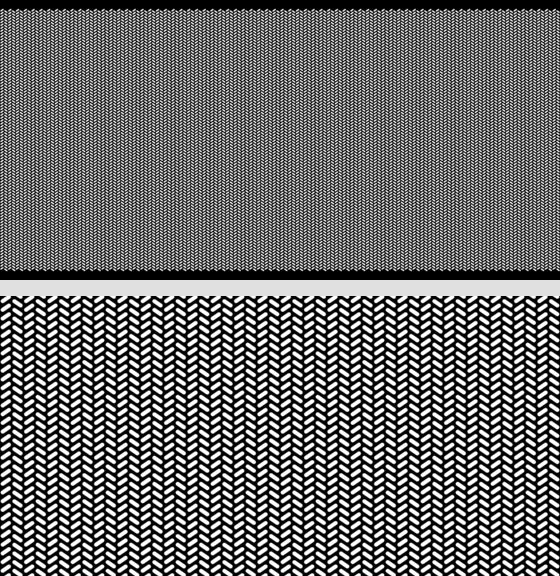
Top, the full canvas; bottom, a detail of the centre.
Reproduce this pattern procedurally as a Shadertoy shader.

```glsl
// Fine herringbone weave: narrow columns of short slanted white stitches on
// black, leaning alternately left and right and staggered by half a stitch.
// Each cell holds one capsule distance field; subsamples soften the tiny cells.

const float COLUMNS = 144.0;         // single columns across, two per chevron
const float ROWS = 90.0;             // stitches down each column
const float BAND = 0.034;            // height of each plain band
const float STAGGER = 0.5;           // shift between neighbours, in stitches
const float SLANT = 0.6;             // stitch angle in radians
const float HALF_LENGTH = 0.0045;    // half the stitch's centre line
const float HALF_WIDTH = 0.0024;     // stitch radius
const float FOOTPRINT = 1.4;         // width of the averaged area, in samples
const int SUBSAMPLES = 5;            // per axis
const vec3 GROUND = vec3(0.0);
const vec3 THREAD = vec3(1.0);

float capsuleDistance(vec2 p, vec2 halfAxis, float radius) {
    float t = clamp(dot(p, halfAxis) / dot(halfAxis, halfAxis), -1.0, 1.0);
    return length(p - halfAxis * t) - radius;
}

// Coverage at p, where the canvas is 2 wide and 1 high
float stitchCoverage(vec2 p, float blur) {
    vec2 cellSize = vec2(2.0 / COLUMNS, (1.0 - 2.0 * BAND) / ROWS);
    vec2 grid = (p - vec2(0.0, BAND)) / cellSize;

    // Neighbouring columns move apart by half a stitch and mirror each other
    float side = mod(floor(grid.x), 2.0) * 2.0 - 1.0;
    grid.y += 0.5 * STAGGER * side;
    if (grid.y < 0.0 || grid.y > ROWS) return 0.0;
    vec2 local = (fract(grid) - 0.5) * cellSize;
    local.x *= -side;

    vec2 halfAxis = HALF_LENGTH * vec2(cos(SLANT), sin(SLANT));
    float d = capsuleDistance(local, halfAxis, HALF_WIDTH);
    return 1.0 - smoothstep(-blur, blur, d);
}

void mainImage(out vec4 fragColor, in vec2 fragCoord) {
    vec2 canvas = vec2(2.0, 1.0);
    float blur = 0.5 / (iResolution.y * float(SUBSAMPLES));
    float coverage = 0.0;

    // Average a regular grid of points around the sample
    for (int j = 0; j < SUBSAMPLES; j++) {
        for (int i = 0; i < SUBSAMPLES; i++) {
            vec2 offset = (vec2(i, j) + 0.5) / float(SUBSAMPLES) - 0.5;
            vec2 p = (fragCoord + offset * FOOTPRINT) / iResolution.xy * canvas;
            coverage += stitchCoverage(p, blur);
        }
    }
    coverage /= float(SUBSAMPLES * SUBSAMPLES);
    fragColor = vec4(mix(GROUND, THREAD, coverage), 1.0);
}
```
